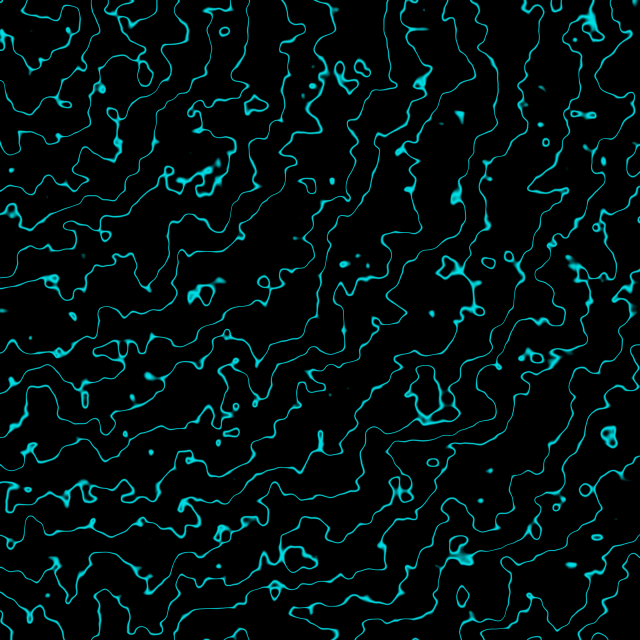
Give the GLSL for this pattern, as a WebGL 1 fragment shader.

```glsl
precision highp float;
// Thin cyan contour lines of a noisy cone, wandering in arcs around the upper left corner on black.

uniform vec2 u_resolution;

float hash(vec2 cell) {
  vec3 q = fract(vec3(cell.xyx) * vec3(0.1031, 0.1030, 0.0973));
  q += dot(q, q.yzx + 33.33);
  return fract((q.x + q.y) * q.z);
}

float valueNoise(vec2 p) {
  vec2 cell = floor(p);
  vec2 f = fract(p);
  vec2 s = f * f * (3.0 - 2.0 * f);
  float low = mix(hash(cell), hash(cell + vec2(1.0, 0.0)), s.x);
  float high = mix(hash(cell + vec2(0.0, 1.0)), hash(cell + vec2(1.0, 1.0)), s.x);
  return mix(low, high, s.y);
}

// Three octaves of noise, centred on zero
float roughness(vec2 p) {
  float sum = 0.0;
  float amplitude = 1.3;
  p *= 17.0;
  for (int i = 0; i < 3; i++) {
    sum += amplitude * (valueNoise(p) - 0.5);
    p = p * 2.0 + vec2(17.3, 41.7);
    amplitude *= 0.6;
  }
  return sum;
}

// Line strength; width follows the slope, so flat spots swell into blobs
float contour(vec2 p) {
  float height = 16.0 * length(p - vec2(0.0, 1.0)) + roughness(p);
  float offset = abs(fract(height) - 0.5);
  return 1.0 - smoothstep(0.0, 0.07, offset);
}

void main() {
  float scale = 1.0 / min(u_resolution.x, u_resolution.y);

  // Average 3 x 3 samples per pixel to smooth the finest lines
  float line = 0.0;
  for (int y = -1; y <= 1; y++) {
    for (int x = -1; x <= 1; x++) {
      vec2 jitter = vec2(float(x), float(y)) / 3.0;
      line += contour((gl_FragCoord.xy + jitter) * scale) / 9.0;
    }
  }

  vec3 cyan = vec3(0.0, 0.88, 0.91);
  gl_FragColor = vec4(cyan * line, 1.0);
}
```
